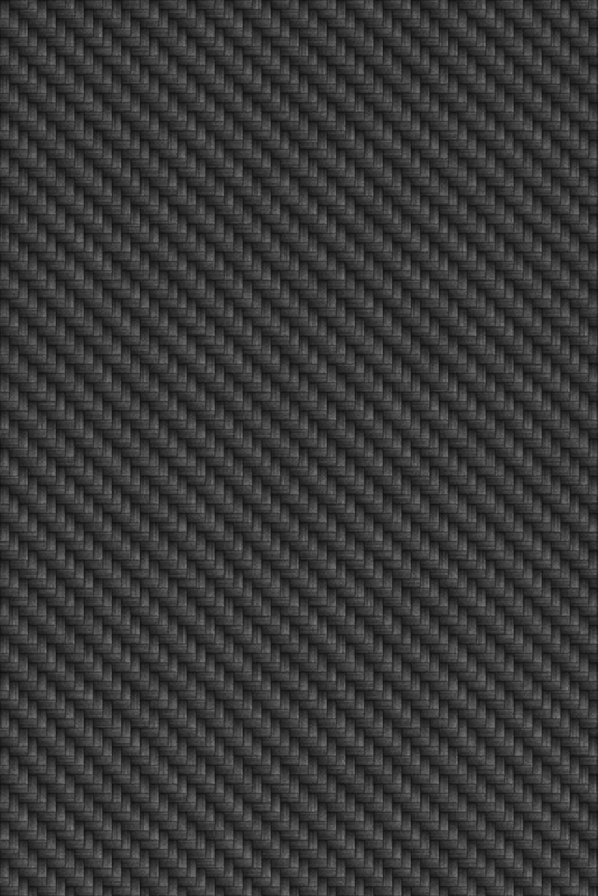
Give the GLSL for this texture, as a Shadertoy shader.

```glsl
// Carbon fibre cloth: a 2/2 twill of dark tows whose floats step down to the right.
// Each cell is classed as weft or warp by its diagonal phase, then shaded along and
// across its float; a faint vertical light ramp and strand grain finish the surface.

const vec2 REPEATS = vec2(16.0, 24.0);   // twill repeats across and down
const float CELLS = 4.0;                 // tows per repeat
const float FLOAT_LENGTH = 2.0;          // cells each tow passes over
const vec2 WEFT_SHADE = vec2(0.62, 1.40);  // left end, right end
const vec2 WARP_SHADE = vec2(1.68, 0.54);  // lower end, upper end
const float SEAM_WIDTH = 0.15;           // in cells
const float SEAM_DEPTH = 0.36;
const float ROUNDNESS = 0.28;            // light falling across a tow
const float STRANDS = 5.0;               // fibres per tow
const float STRAND_VARIATION = 0.26;
const float TOW_VARIATION = 0.02;
const float GRAIN = 0.26;
const vec3 TOP_COLOR = vec3(0.214);
const vec3 BOTTOM_COLOR = vec3(0.229);
const float EDGE_WIDTH = 0.003;          // dark right border, share of the width
const float EDGE_SHADE = 0.7;
const int SAMPLES = 3;                   // supersampling per axis

float hash(vec2 p) {
    vec3 q = fract(vec3(p.xyx) * 0.1031);
    q += dot(q, q.yzx + 33.33);
    return fract((q.x + q.y) * q.z);
}

// Signed variation in -0.5 to 0.5
float vary(vec2 p) {
    return hash(p) - 0.5;
}

// Relative brightness of the weave at a point given in cells
float weave(vec2 p) {
    vec2 cell = floor(p);
    vec2 local = fract(p);
    float phase = mod(cell.x + cell.y, CELLS);
    bool weft = phase < FLOAT_LENGTH;

    // Position along the float (in cells) and across it (0 to 1)
    float cellIndex = weft ? phase : phase - FLOAT_LENGTH;
    float along = cellIndex + (weft ? local.x : local.y);
    float across = weft ? local.y : local.x;
    vec2 towId = cell - (weft ? vec2(cellIndex, 0.0) : vec2(0.0, cellIndex));

    vec2 ends = weft ? WEFT_SHADE : WARP_SHADE;
    float shade = mix(ends.x, ends.y, along / FLOAT_LENGTH);
    shade *= 1.0 + ROUNDNESS * (across - 0.5);

    // Seam around the float
    float border = min(min(along, FLOAT_LENGTH - along), min(across, 1.0 - across));
    shade *= 1.0 - SEAM_DEPTH * (1.0 - smoothstep(0.0, SEAM_WIDTH, border));

    // Strands, whole tows and fine grain
    float strand = floor(across * STRANDS);
    shade *= 1.0 + STRAND_VARIATION * vary(towId * STRANDS + strand + 7.0);
    shade *= 1.0 + TOW_VARIATION * vary(towId + 71.0);
    return shade * (1.0 + GRAIN * vary(floor(p * STRANDS) + 19.0));
}

void mainImage(out vec4 fragColor, in vec2 fragCoord) {
    float shade = 0.0;
    for (int j = 0; j < SAMPLES; j++) {
        for (int i = 0; i < SAMPLES; i++) {
            vec2 offset = (vec2(i, j) + 0.5) / float(SAMPLES) - 0.5;
            vec2 uv = (fragCoord + offset) / iResolution.xy;
            float edge = uv.x > 1.0 - EDGE_WIDTH ? EDGE_SHADE : 1.0;
            shade += edge * weave(uv * REPEATS * CELLS);
        }
    }
    shade /= float(SAMPLES * SAMPLES);

    // Light ramp, brightest at the bottom
    vec3 light = mix(BOTTOM_COLOR, TOP_COLOR, fragCoord.y / iResolution.y);
    fragColor = vec4(light * shade, 1.0);
}
```
